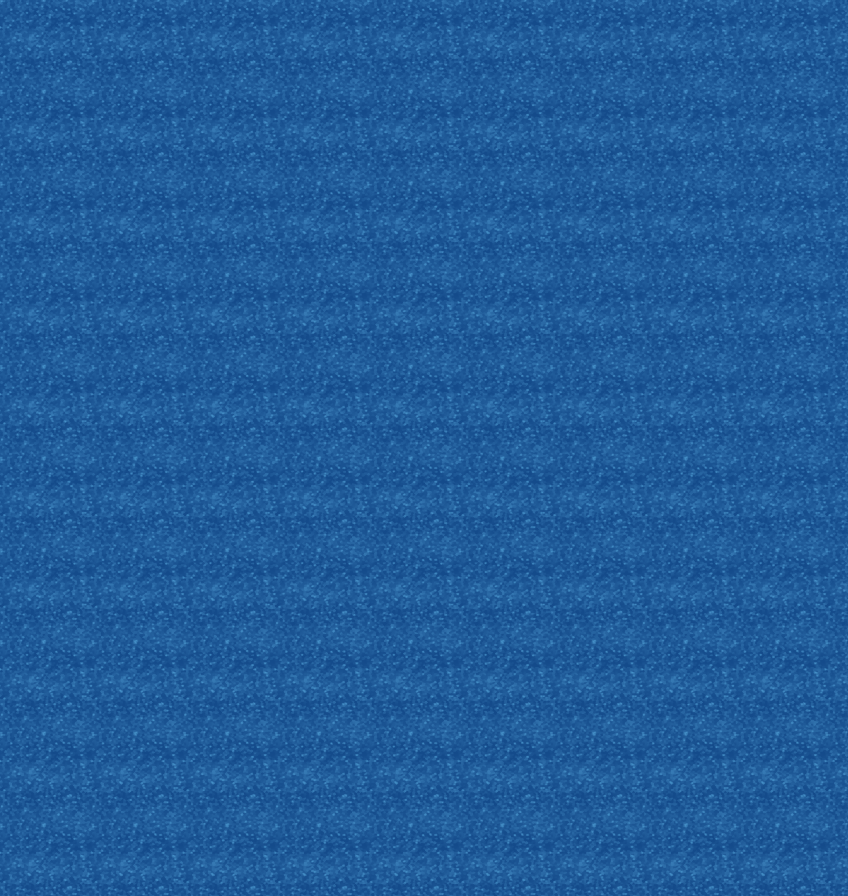
This texture is drawn by a WebGL 2 fragment shader. Its source:

```glsl
#version 300 es
precision highp float;
// Blue glitter cloth: a square tile of fine cellular grains, paler clumps and bright flecks, repeated.
uniform vec2 u_resolution;
out vec4 outColor;

vec3 hash3(vec2 cell) {
    vec3 q = fract(cell.xyx * vec3(0.1031, 0.1030, 0.0973));
    q += dot(q, q.yxz + 33.33);
    return fract((q.xxy + q.yzz) * q.zyx);
}

// Tileable cellular noise: x is the blended grain tone, y the fleck strength.
vec2 glitter(vec2 tile, vec2 cells, float sharpness) {
    vec2 p = tile * cells;
    vec2 base = floor(p);
    float toneSum = 0.0, weightSum = 0.0, fleck = 0.0;
    for (int y = -1; y <= 1; y++) {
        for (int x = -1; x <= 1; x++) {
            vec2 cell = base + vec2(x, y);
            vec3 rnd = hash3(mod(cell, cells) + cells.x);
            vec2 d = p - cell - 0.1 - 0.8 * rnd.xy;
            float weight = exp(-sharpness * dot(d, d));
            toneSum += weight * rnd.z * rnd.z;
            weightSum += weight;
            fleck += weight * smoothstep(0.93, 0.98, rnd.z);
        }
    }
    return vec2(toneSum / weightSum, fleck);
}

void main() {
    // About 9.2 repeats across and 9.8 down, counted from the top left
    vec2 p = vec2(gl_FragCoord.x, u_resolution.y - gl_FragCoord.y) / u_resolution.y;
    vec2 tile = p * 9.77;
    vec2 grain = glitter(tile, vec2(38.0, 45.0), 6.0);
    float clump = glitter(tile, vec2(11.0, 14.0), 3.5).x;

    // Two pale rows per tile, their brightest places staggered by half a tile
    vec2 phase = 6.2832 * (tile - vec2(0.33, 0.47));
    float rows = 0.09 * cos(2.0 * phase.y + 0.4 * sin(phase.x));
    float stagger = 0.06 * cos(phase.x) * cos(phase.y);

    float tone = 0.04 + 0.85 * grain.x + 0.3 * (clump - 0.2) + rows + stagger;
    vec3 deepBlue = vec3(0.08, 0.295, 0.545);
    vec3 paleBlue = vec3(0.20, 0.462, 0.692);
    vec3 fleckBlue = vec3(0.30, 0.61, 0.82);
    vec3 color = mix(deepBlue, paleBlue, clamp(tone, 0.0, 1.1));
    color = mix(color, fleckBlue, clamp(0.6 * grain.y, 0.0, 1.0));
    outColor = vec4(color, 1.0);
}
```
